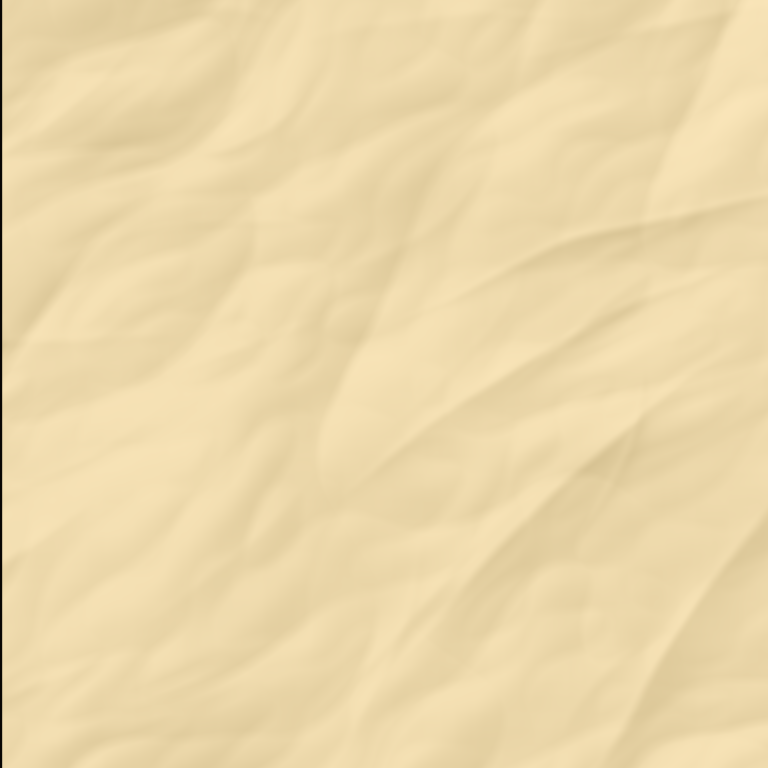
Give the GLSL for this texture, as a Shadertoy shader.

```glsl
// Crumpled cream paper with soft creases fanning down from the right edge.
// Slopes of a ridged gradient noise shade the facets; tapered, bent folds
// are laid over them, and a thin dark border closes the left side.

const vec3 SHADOW = vec3(0.80, 0.72, 0.53);
const vec3 HIGHLIGHT = vec3(0.975, 0.895, 0.72);
const vec3 BORDER = vec3(0.03, 0.02, 0.01);
const float PAPER_TONE = 0.74;
const int FAN_FOLDS = 4;
const int SMALL_FOLDS = 22;

vec2 hash2(vec2 p) {
    vec3 q = fract(p.xyx * vec3(0.1031, 0.1030, 0.0973));
    q += dot(q, q.yzx + 33.33);
    return fract((q.xx + q.yz) * q.zy);
}

vec2 rotate(vec2 p, float angle) {
    float c = cos(angle), s = sin(angle);
    return vec2(c * p.x + s * p.y, c * p.y - s * p.x);
}

float cornerSlope(vec2 cell, vec2 offset) {
    float angle = 6.2832 * hash2(cell).x;
    return dot(vec2(cos(angle), sin(angle)), offset);
}

float gradientNoise(vec2 p) {
    vec2 i = floor(p), f = fract(p);
    vec2 w = f * f * f * (f * (f * 6.0 - 15.0) + 10.0);
    vec2 e = vec2(1.0, 0.0);
    float low = mix(cornerSlope(i, f), cornerSlope(i + e.xy, f - e.xy), w.x);
    float high = mix(cornerSlope(i + e.yx, f - e.yx), cornerSlope(i + e.xx, f - e.xx), w.x);
    return mix(low, high, w.y);
}

// Height of the sheet: stretched ridges, sharp only along their crests
float sheetHeight(vec2 p) {
    vec2 warp = vec2(gradientNoise(p * 3.0 + 7.0), gradientNoise(p * 3.0 + 31.0));
    vec2 q = rotate(p + 0.07 * warp, 0.65) * vec2(0.6, 1.15);
    float height = 0.0, frequency = 3.0;
    for (int i = 0; i < 3; i++) {
        height += abs(gradientNoise(q * frequency + float(i) * 17.0)) / (frequency * (1.0 + 0.6 * float(i)));
        frequency *= 2.2;
    }
    return height;
}

// Slope towards the light, which comes from the upper left
float facetShade(vec2 p, float softness) {
    vec2 towardsLight = softness * vec2(-0.6, 0.8);
    return (sheetHeight(p - towardsLight) - sheetHeight(p + towardsLight)) / (2.0 * softness);
}

// One tapered, bent crease: lit above its line, shaded below
float fold(vec2 p, vec2 center, float angle, float halfLength, float width, float bend) {
    vec2 d = rotate(p - center, angle);
    float along = d.x / halfLength;
    float across = d.y - bend * along * along;
    float taper = max(1.0 - along * along, 0.0);
    float lit = smoothstep(-0.008, 0.008, across);
    float spread = width * (0.2 + 0.8 * taper) * mix(1.0, 0.65, lit);
    return mix(-1.0, 0.6, lit) * exp(-across * across / (spread * spread)) * taper;
}

// Large folds: flat near the top, steep near the bottom right
float fanShade(vec2 p) {
    float shade = 0.0;
    for (int i = 0; i < FAN_FOLDS; i++) {
        float k = float(i) / float(FAN_FOLDS - 1);
        vec2 center = mix(vec2(0.80, 0.70), vec2(0.90, 0.20), k);
        center.x -= 0.16 * sin(3.1416 * k);
        shade += fold(p, center, mix(0.30, 0.98, k), 0.32, mix(0.022, 0.050, k), -0.03);
    }
    return shade;
}

// Small folds spread evenly, following the direction of the fan
float scatteredShade(vec2 p) {
    float shade = 0.0;
    for (int i = 0; i < SMALL_FOLDS; i++) {
        float n = float(i) + 1.0;
        vec2 center = fract(n * vec2(0.7549, 0.5698));
        vec2 r = hash2(vec2(n, 5.0)), s = hash2(vec2(n, 19.0));
        float steepness = smoothstep(0.1, 0.5, center.x * (1.0 - center.y));
        float angle = 0.25 + 0.7 * steepness + 0.6 * (r.x - 0.4);
        float strength = mix(0.3, 1.0, s.y);
        shade += strength * fold(p, center, angle, mix(0.07, 0.20, r.y), mix(0.012, 0.032, s.x), 0.05 * (r.x - 0.5));
    }
    return shade;
}

// Faint square mottling with softened cell edges
float blockMottle(vec2 p, float cells) {
    vec2 q = p * cells;
    vec2 stepped = floor(q) + smoothstep(0.25, 0.75, fract(q));
    return gradientNoise(stepped * 0.43 + 3.0);
}

void mainImage(out vec4 fragColor, in vec2 fragCoord) {
    vec2 uv = fragCoord / iResolution.xy;
    vec2 bent = uv + 0.012 * vec2(gradientNoise(uv * 6.0), gradientNoise(uv * 6.0 + 50.0));

    float tone = PAPER_TONE;
    tone += 0.14 * facetShade(uv, 0.008);
    tone += 0.16 * gradientNoise(uv * 3.5 + 11.0);
    tone += 0.30 * fanShade(bent);
    tone += 0.17 * scatteredShade(bent);
    tone += 0.05 * blockMottle(uv, 48.0);

    // Compress the lights so that raised areas stay evenly pale
    tone = tone - 0.5 * max(tone - 0.88, 0.0);
    vec3 color = mix(SHADOW, HIGHLIGHT, clamp(tone, 0.05, 1.0));
    color = mix(BORDER, color, smoothstep(0.0018, 0.0038, uv.x));
    fragColor = vec4(color, 1.0);
}
```
